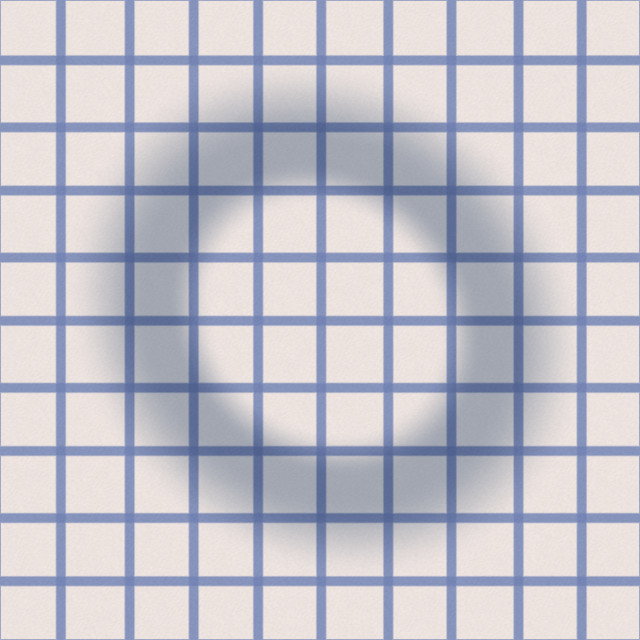
This pattern is drawn by a WebGL 2 fragment shader. Its source:

```glsl
#version 300 es
precision highp float;
// Blue ruled grid on warm woven paper, stained by a soft tilted ring of ink.
// Lines come from a loop with slightly uneven pitch, the ring from an elliptic
// radius with soft falloffs, and the paper grain from gradient noise.

uniform vec2 u_resolution;
out vec4 fragColor;

const vec3 PAPER = vec3(0.925, 0.889, 0.875);
const vec3 LINE_INK = vec3(0.57, 0.65, 0.84);
const vec3 RING_INK = vec3(0.685, 0.735, 0.795);
const float PITCH = 0.10173;
const int LINE_COUNT = 9;

vec2 hashGradient(vec2 cell) {
    vec3 p = fract(vec3(cell.xyx) * vec3(0.1031, 0.1030, 0.0973));
    p += dot(p, p.yzx + 33.33);
    float angle = 6.28318 * fract((p.x + p.y) * p.z);
    return vec2(cos(angle), sin(angle));
}

float gradientNoise(vec2 p) {
    vec2 i = floor(p);
    vec2 f = p - i;
    vec2 u = f * f * f * (f * (f * 6.0 - 15.0) + 10.0);
    float a = dot(hashGradient(i), f);
    float b = dot(hashGradient(i + vec2(1, 0)), f - vec2(1, 0));
    float c = dot(hashGradient(i + vec2(0, 1)), f - vec2(0, 1));
    float d = dot(hashGradient(i + vec2(1, 1)), f - vec2(1, 1));
    return mix(mix(a, b, u.x), mix(c, d, u.x), u.y);
}

float band(float dist, float halfWidth, float soft) {
    return 1.0 - smoothstep(halfWidth - soft, halfWidth + soft, dist);
}

// Parallel lines: every second one is shifted, and a local bump bends the pitch.
float ruledLines(float x, float first, float shift, float bump, float soft) {
    float nearest = 1.0;
    for (int i = 0; i < LINE_COUNT; i++) {
        float k = float(i);
        float offBump = k - 1.6;
        float center = first + k * PITCH + shift * mod(k, 2.0)
                     + bump * exp(-2.0 * offBump * offBump);
        nearest = min(nearest, abs(x - center));
    }
    return band(nearest, 0.0076, soft);
}

// Ring stretched along the falling diagonal; its inner edge is the crisper one.
float inkRing(vec2 p, vec2 center, vec2 stretch) {
    vec2 d = p - center;
    vec2 axes = vec2(d.x - d.y, d.x + d.y) * 0.70711;
    float r = length(axes / stretch);
    return smoothstep(0.176, 0.247, r) * (1.0 - smoothstep(0.280, 0.410, r));
}

// Fine slanted weave with a little coarser mottling.
float paperGrain(vec2 p) {
    vec2 slant = vec2(p.x + 0.6 * p.y, p.y - 0.5 * p.x);
    float fiber = gradientNoise(slant * vec2(150.0, 300.0));
    float weave = sin(p.x * 900.0 + p.y * 500.0) * sin(p.y * 1000.0);
    float mottle = gradientNoise(p * 45.0);
    return 0.026 * fiber + 0.005 * weave + 0.008 * mottle;
}

void main() {
    vec2 uv = gl_FragCoord.xy / u_resolution;
    float soft = max(0.0020, 0.8 / min(u_resolution.x, u_resolution.y));
    float grain = paperGrain(uv);

    // Grid, with a slightly darker overlap and a thin frame
    float vertical = ruledLines(uv.x, 0.0951, 0.0030, 0.0056, soft);
    float horizontal = ruledLines(1.0 - uv.y, 0.0943, 0.0030, 0.0, soft);
    vec2 toEdge = min(uv, 1.0 - uv);
    float frame = band(min(toEdge.x, toEdge.y), 0.0012, 0.0012);
    float grid = max(max(vertical, horizontal), frame);

    // Ink layers multiply onto the paper
    float ring = inkRing(uv, vec2(0.508, 0.501), vec2(1.06, 0.93));
    vec3 color = PAPER;
    color *= mix(vec3(1.0), RING_INK, ring);
    color *= mix(vec3(1.0), LINE_INK, grid);
    color *= 1.0 - vec3(0.13, 0.10, 0.04) * vertical * horizontal;
    color *= 1.0 + grain * (1.0 + 0.5 * grid);

    fragColor = vec4(color, 1.0);
}
```
